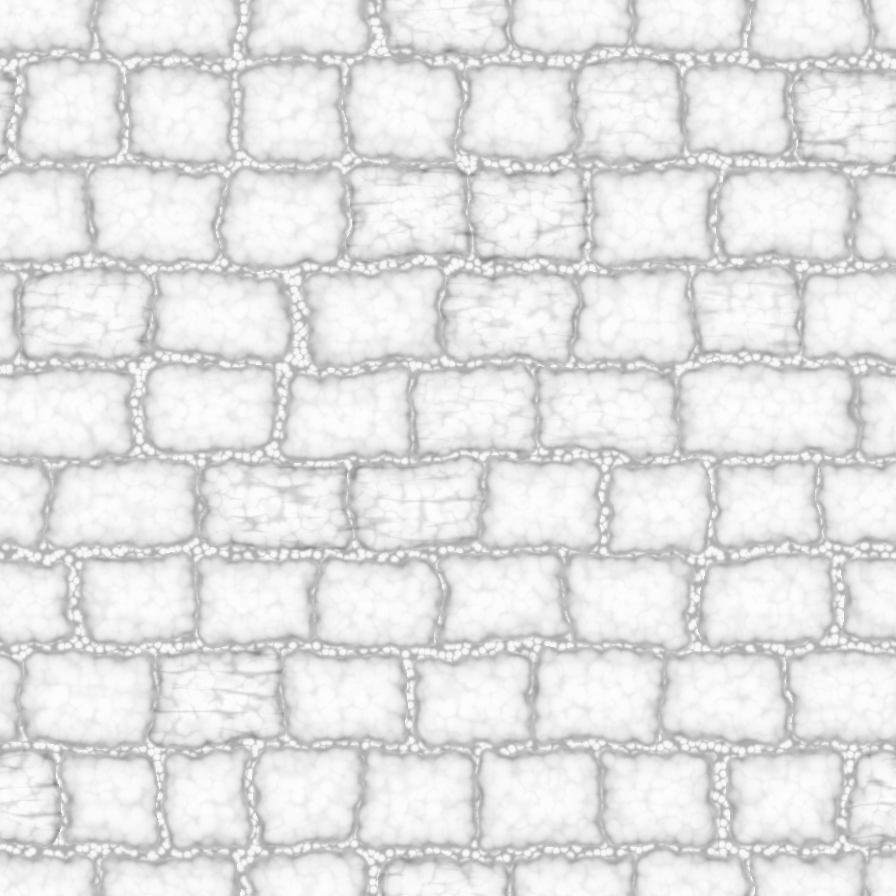
Give the GLSL for this texture map, as a Shadertoy shader.

```glsl
// Pale cobblestone wall: nine wavy courses of soft-edged stones with grainy mortar, tiling both ways.

const float TAU = 6.2831853;

// Per course: stone count, joint offset, cosine and sine drift of the joints (hundredths of the width)
const vec4 COURSES[9] = vec4[9](
    vec4(7, .88, -1.6, -.5), vec4(8, .39, 2.0, -.8), vec4(7, .18, 0, .3),
    vec4(7, .50, 1.3, .5), vec4(7, .58, -2.9, -.1), vec4(6, .74, .8, 3.1),
    vec4(7, .33, -2.1, -1.3), vec4(7, .67, 0, .9), vec4(8, .11, 0, 0));

vec2 hash2(vec2 p) {
    return fract(sin(vec2(dot(p, vec2(127.1, 311.7)), dot(p, vec2(269.5, 183.3)))) * 43758.55);
}

// Distance to the nearest scattered point, repeating after "count" cells
float cellNoise(vec2 p, vec2 count) {
    p *= count;
    vec2 base = floor(p);
    float nearest = 4.0;
    for (int y = -1; y <= 1; y++)
        for (int x = -1; x <= 1; x++) {
            vec2 cell = base + vec2(x, y);
            vec2 toPoint = cell + hash2(mod(cell, count)) - p;
            nearest = min(nearest, dot(toPoint, toPoint));
        }
    return sqrt(nearest);
}

// Layered sines with whole frequencies, so the wobble tiles
vec2 wobble(vec2 p) {
    return .0032 * sin(TAU * (p.yx * vec2(5, 3) + p * vec2(2, 1) + vec2(.1, .6)))
         + .0024 * sin(TAU * (p.yx * vec2(11, 8) - p * vec2(4, 3)))
         + .0012 * sin(TAU * (p.yx * vec2(27, 23) + p * vec2(9, 14)));
}

float roundedBox(vec2 p, vec2 halfSize, float radius) {
    vec2 q = abs(p) - halfSize + radius;
    return length(max(q, 0.0)) + min(max(q.x, q.y), 0.0) - radius;
}

void mainImage(out vec4 fragColor, in vec2 fragCoord) {
    vec2 uv = fragCoord / iResolution.xy;
    vec2 p = uv + wobble(uv);

    // Course and stone lookup
    float y = p.y * 9.0 + .59 - .09 * cos(TAU * (p.y - .2));
    float row = mod(floor(y), 9.0);
    vec4 course = COURSES[int(row)];
    float drift = .01 * dot(course.zw, vec2(cos(TAU * p.x), sin(TAU * p.x)));
    float x = (p.x - drift) * course.x - course.y;
    vec2 id = vec2(mod(floor(x), course.x), row);
    vec2 local = (vec2(fract(x), fract(y)) - .5) * vec2(9.0 / course.x, 1.0);

    // Uneven gaps: tight upright joints with a few wide ones, looser bed joints
    vec2 sideRandom = hash2(id + 17.0);
    vec2 bedRandom = hash2(id + 41.0);
    vec2 traits = hash2(id + 73.0);
    vec2 sideGap = .025 + .12 * pow(sideRandom, vec2(5.0));
    vec2 bedGap = .045 + .065 * bedRandom * bedRandom;
    local.y += (traits.x - .5) * .07 * local.x;
    vec2 centre = .5 * vec2(sideGap.x - sideGap.y, bedGap.x - bedGap.y);
    vec2 halfSize = .5 * vec2(9.0 / course.x - sideGap.x - sideGap.y, 1.0 - bedGap.x - bedGap.y);

    // Signed distance to the stone's chipped outline, in course heights
    float chips = cellNoise(uv, vec2(58));
    float d = roundedBox(local - centre, halfSize, .11) + .055 * (chips - .5);

    // Stone face: faint pits, with streaks on the rougher stones
    float pits = smoothstep(.42, .95, cellNoise(uv + .002, vec2(76)));
    float blotches = smoothstep(.3, .9, chips);
    float streaks = smoothstep(.5, .95, cellNoise(uv, vec2(24, 88)));
    float rough = smoothstep(.72, .95, traits.y);
    float stone = .992 - pits * (.05 + .06 * rough) - .035 * blotches - .16 * rough * streaks;

    // Soft shading towards the rim and a thin dark outline
    float rim = .155 * exp(min(d, 0.0) / .095);
    float outline = exp(-pow(d / .034, 2.0)) * (.07 + .07 * chips);

    // Mortar: bright grains with grey gaps between them
    float grains = smoothstep(.22, .78, cellNoise(uv, vec2(112)));
    float mortar = .97 - .27 * grains;

    float shade = mix(stone - rim, mortar, smoothstep(.005, .055, d)) - outline;
    fragColor = vec4(vec3(clamp(shade, .55, 1.0)), 1.0);
}
```
